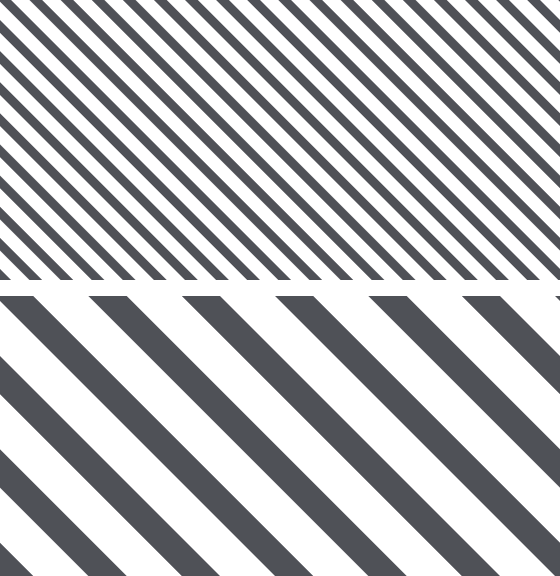
Top: the whole. Bottom: its middle third, enlarged.
This pattern is drawn by a Shadertoy shader. Its source:

```glsl
// Even charcoal stripes on white, falling at 45 degrees from left to right.
// A diagonal coordinate is repeated with fract, nine times per canvas height;
// the distance to each stripe's edge gives a smooth one-pixel border.

// Signed distance, in canvas heights, to the nearest stripe; negative inside.
float stripeDistance(vec2 point, float repeats) {
    float phase = (point.x + point.y) * repeats - 0.152;
    float fromCenter = abs(fract(phase + 0.5) - 0.5);
    // One repeat spans sqrt(2) / 2 of its horizontal length across the stripe.
    return (fromCenter - 0.205) / (repeats * sqrt(2.0));
}

void mainImage(out vec4 fragColor, in vec2 fragCoord) {
    vec2 point = fragCoord / iResolution.y;
    float pixel = 1.0 / iResolution.y;

    // Antialiased stripe coverage
    float coverage = clamp(0.5 - stripeDistance(point, 9.0) / pixel, 0.0, 1.0);

    vec3 white = vec3(1.0);
    vec3 charcoal = vec3(0.31, 0.316, 0.34);
    fragColor = vec4(mix(white, charcoal, coverage), 1.0);
}
```
